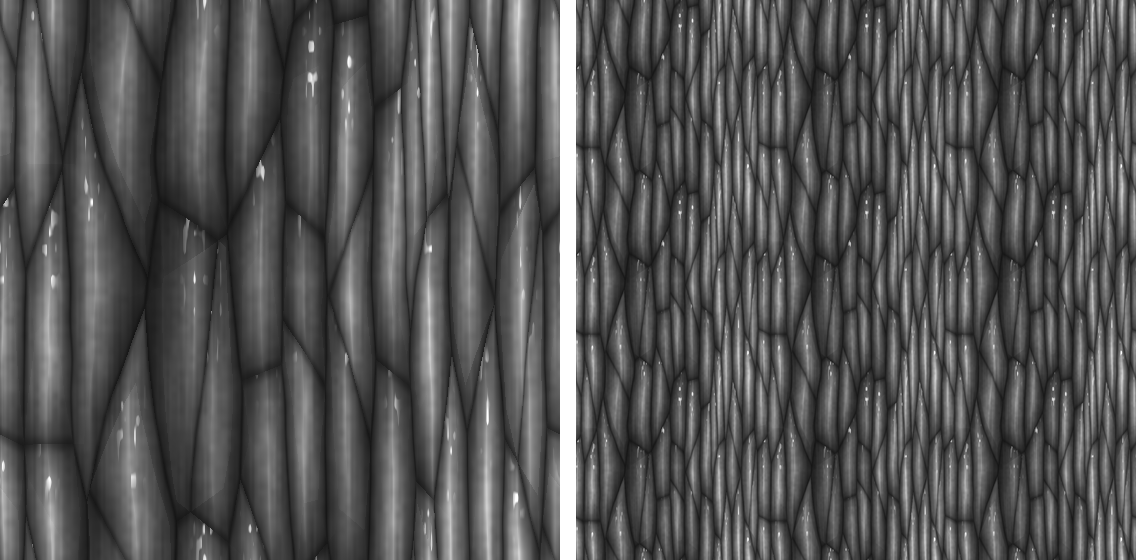
Left: one tile. Right: repeated 3 by 3.
Write a Shadertoy shader that draws this texture.

```glsl
// Overlapping grey scales, long and pointed, with glossy vertical ridges and fine streaks
const float TAU = 6.28318;
const vec2 GRID = vec2(11.0, 3.0);

float hash(vec2 p) {
    return fract(sin(dot(p, vec2(127.1, 311.7))) * 43758.5453);
}

// Value noise that wraps after freq cells
float noise(vec2 uv, vec2 freq) {
    vec2 p = uv * freq;
    vec2 i = floor(p);
    vec2 f = fract(p);
    f = f * f * (3.0 - 2.0 * f);
    float a = hash(mod(i, freq));
    float b = hash(mod(i + vec2(1, 0), freq));
    float c = hash(mod(i + vec2(0, 1), freq));
    float d = hash(mod(i + vec2(1, 1), freq));
    return mix(mix(a, b, f.x), mix(c, d, f.x), f.y);
}

// Stretched cells: xy = offset from the scale's centre, z = distance to its edge, w = id
vec4 scales(vec2 q) {
    const vec2 stretch = vec2(1.0, 0.55);
    vec2 base = floor(q);
    vec2 nearest = vec2(0.0), second = vec2(0.0);
    float d1 = 1e3, d2 = 1e3, id = 0.0;
    for (int y = -2; y <= 2; y++)
    for (int x = -2; x <= 2; x++) {
        vec2 cell = base + vec2(x, y);
        vec2 key = mod(cell, GRID);
        vec2 jitter = vec2(0.1 + 0.8 * hash(key + 3.7), hash(key + 19.3));
        vec2 r = (q - cell - jitter) * stretch;
        float d = dot(r, r);
        if (d < d1) {
            d2 = d1; second = nearest;
            d1 = d; nearest = r; id = hash(key + 41.9);
        } else if (d < d2) {
            d2 = d; second = r;
        }
    }
    float edge = 0.5 * (d2 - d1) / max(length(nearest - second), 0.01);
    return vec4(nearest / stretch, edge, id);
}

void mainImage(out vec4 fragColor, in vec2 fragCoord) {
    vec2 uv = fragCoord / iResolution.xy;

    // Crowd the scales to the right and let their ridges sway
    vec2 q = uv;
    q.x += 0.06 * sin(TAU * (uv.x - 0.8));
    q *= GRID;
    q.x += 0.28 * (noise(uv, vec2(4, 4)) - 0.5) + 0.04 * (noise(uv, vec2(11, 14)) - 0.5);
    vec4 s = scales(q);
    float across = abs(s.x), along = s.y;

    // Light fades towards the lower end and slightly at the tip
    float lit = mix(0.3, 1.0, smoothstep(-0.95, 0.05, along));
    lit *= mix(1.0, 0.6, smoothstep(0.1, 0.9, along));
    lit *= mix(0.75, 1.2, s.w);

    // Rounded body, sharp ridge and thin secondary ridges
    float body = exp(-9.0 * across * across);
    float ridge = exp(-16.0 * across);
    float threads = pow(noise(uv, vec2(110, 3)), 4.0);
    float tone = 0.19 + lit * (0.29 * body + 0.18 * ridge + 0.13 * threads * body);

    // Fibres and mottling
    float fibre = noise(uv, vec2(75, 4)) + noise(uv, vec2(210, 7)) - 1.0;
    float mottle = noise(uv, vec2(44, 32)) + noise(uv, vec2(90, 75)) - 1.0;
    tone *= 1.0 + 0.17 * fibre + 0.09 * mottle;

    // Dark valleys and fine creases between scales
    tone *= 1.0 - 0.4 * exp(-9.0 * s.z);
    tone *= mix(0.78, 1.0, smoothstep(0.0, 0.035, s.z));
    tone *= 1.0 + 0.18 * cos(TAU * (uv.x - 0.9));

    // Broken white glints near the tips
    float tip = smoothstep(0.2, 0.4, along) * (1.0 - smoothstep(0.75, 0.95, along));
    float glint = smoothstep(0.7, 0.88, noise(uv, vec2(170, 36)));
    tone += 0.5 * tip * glint * exp(-70.0 * across * across);

    fragColor = vec4(vec3(clamp(tone, 0.0, 1.0)), 1.0);
}
```
